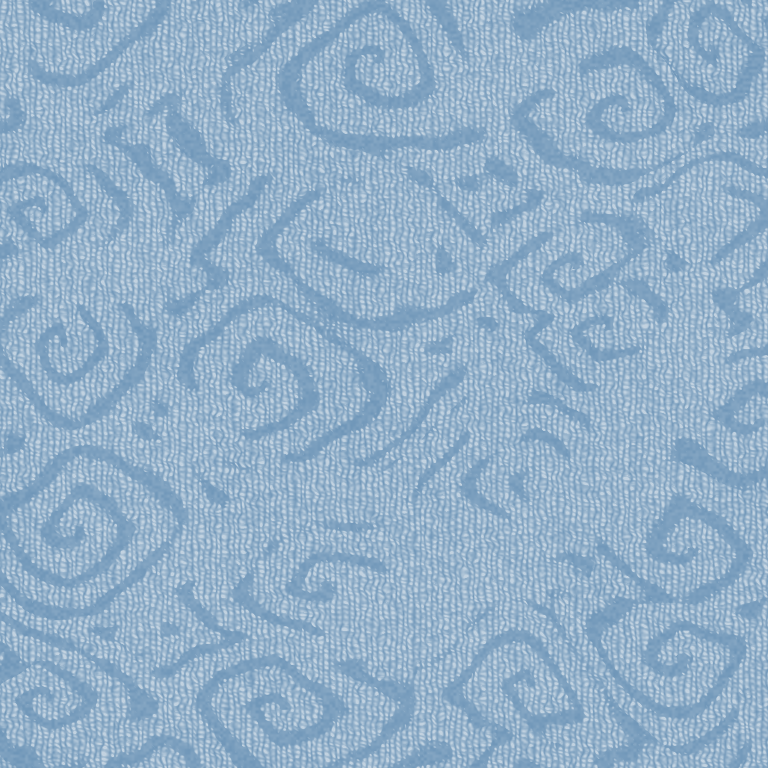
Reproduce this pattern procedurally as a three.js fragment shader.

```glsl
varying vec2 vUv;

const float TAU = 6.2831853;

float hash(vec2 p) {
  return fract(sin(dot(p, vec2(127.1, 311.7))) * 43758.5453);
}

vec2 hash2(vec2 p) {
  return vec2(hash(p), hash(p + 57.3));
}

float noise(vec2 p) {
  vec2 i = floor(p);
  vec2 f = fract(p);
  f = f * f * (3.0 - 2.0 * f);
  float low = mix(hash(i), hash(i + vec2(1.0, 0.0)), f.x);
  float high = mix(hash(i + vec2(0.0, 1.0)), hash(i + 1.0), f.x);
  return mix(low, high, f.y);
}

vec2 wobble(vec2 p, float scale, float amount) {
  vec2 q = p * scale;
  return p + amount * (vec2(noise(q), noise(q + 31.7)) - 0.5);
}

// Length that gives rounded diamonds, wider than tall
float diamondLength(vec2 d) {
  vec2 a = pow(abs(d * vec2(0.72, 1.0)) + 1e-4, vec2(1.35));
  return pow(a.x + a.y, 1.0 / 1.35);
}

// Curls around scattered centres blend into long stripes that fork and end
float meander(vec2 p, vec2 cells, float frequency) {
  vec2 home = floor(p * cells);
  vec2 wave = vec2(0.0);
  float total = 0.0;
  for (int y = -2; y <= 2; y++) {
    for (int x = -2; x <= 2; x++) {
      vec2 cell = home + vec2(float(x), float(y));
      vec2 d = p - (cell + 0.1 + 0.8 * hash2(cell)) / cells;
      float reach = diamondLength(d);
      float spin = hash(cell + 23.0) < 0.5 ? -1.0 : 1.0;
      float phase = TAU * frequency * reach + spin * atan(d.y, d.x + 1e-5);
      float weight = exp(-38.0 * reach);
      wave += weight * vec2(cos(phase), sin(phase));
      total += weight;
    }
  }
  return wave.x / (length(wave) + 0.1 * total);
}

// Terry loops stacked in slightly uneven vertical columns
float terryLoops(vec2 p, vec2 count) {
  vec2 q = wobble(p, 90.0, 0.006) * count;
  float column = floor(q.x);
  q.y += hash(vec2(column, 5.0));
  float rib = 0.5 - 0.5 * cos(TAU * q.x);
  float bead = 0.5 - 0.5 * cos(TAU * (q.y + 0.4 * fract(q.x)));
  float height = mix(0.6, 1.25, hash(vec2(column, floor(q.y))));
  return pow(rib, 0.7) * mix(0.4, 1.0, bead) * height;
}

void main() {
  vec3 shadow = vec3(0.43, 0.585, 0.72);
  vec3 highlight = vec3(0.76, 0.825, 0.88);

  // Raised pile with broad changes in nap and frayed yarn
  float loops = terryLoops(vUv, vec2(128.0, 150.0));
  float nap = 0.06 * (noise(vUv * 9.0) - 0.5);
  float fray = noise(vUv * 300.0) - 0.5;
  float pile = 0.2 + 0.85 * loops + 0.32 * fray + nap;

  // Flat woven grooves with fine grain
  float grain = noise(vUv * 260.0 + 17.0) - 0.5;
  float groove = 0.16 + 0.26 * grain + nap;

  // Ragged groove edges, with some grooves fading out
  vec2 p = wobble(wobble(vUv, 5.0, 0.09), 28.0, 0.014);
  float gaps = smoothstep(0.66, 0.8, noise(vUv * 11.0 + 3.0));
  float stripe = meander(p, vec2(3.6, 4.8), 18.5);
  stripe -= 0.3 * (loops - 0.4) + 0.7 * gaps;
  float sunken = smoothstep(0.28, 0.7, stripe);

  float tone = clamp(mix(pile, groove, sunken), 0.0, 1.0);
  gl_FragColor = vec4(mix(shadow, highlight, tone), 1.0);
}
```
